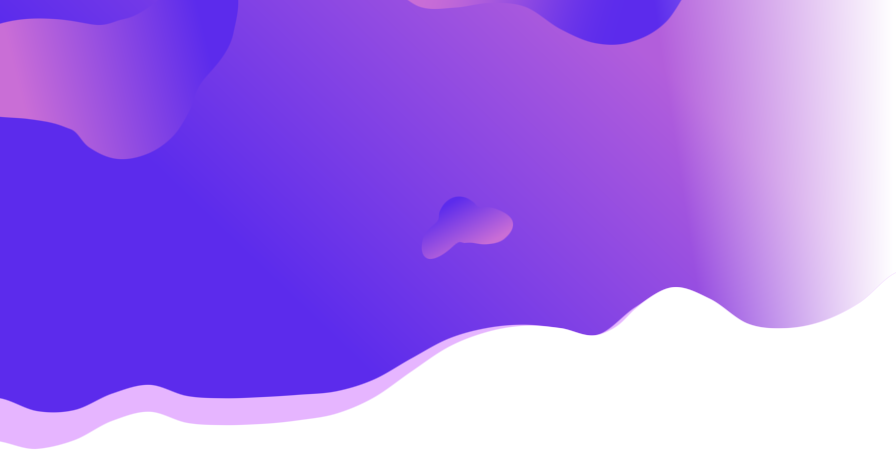
Write a Shadertoy shader that draws this background.

```glsl
const vec3 VIOLET = vec3(0.36, 0.17, 0.925);
const vec3 ORCHID = vec3(0.70, 0.37, 0.86);
const vec3 PINK = vec3(0.79, 0.43, 0.84);
const vec3 LAVENDER = vec3(0.90, 0.71, 1.0);
const float TOP = 3.87;

// Catmull-Rom segment from b to c
float spline(float a, float b, float c, float d, float t) {
    return b + 0.5 * t * (c - a + t * (2.0 * a - 5.0 * b + 4.0 * c - d
        + t * (3.0 * (b - c) + d - a)));
}

// Coverage of the side where the field is negative
float inside(float field) {
    float w = max(fwidth(field), 1e-4) * 0.75;
    return 1.0 - smoothstep(-w, w, field);
}

// Closed smooth shape given by radii at sixteen equal angles
float blob(vec2 p, float radius[16]) {
    float a = atan(p.y, p.x) * 16.0 / 6.2831853;
    int i = int(floor(a));
    return length(p) - spline(radius[(i - 1) & 15], radius[i & 15],
        radius[(i + 1) & 15], radius[(i + 2) & 15], fract(a));
}

// Depth of the violet field's lower edge, measured from the top
float waveDepth(float x) {
    float depth[25] = float[](3.41, 3.52, 3.51, 3.37, 3.295, 3.39, 3.41, 3.40, 3.38,
        3.35, 3.25, 3.07, 2.90, 2.81, 2.78, 2.81, 2.865, 2.63, 2.46, 2.56, 2.77,
        2.81, 2.75, 2.59, 2.33);
    float s = clamp(x / 0.32, 0.0, 23.999);
    int i = int(s);
    return spline(depth[max(i - 1, 0)], depth[i], depth[i + 1],
        depth[min(i + 2, 24)], fract(s));
}

// Depth of the shape hanging from the top edge
float hangingDepth(float x) {
    float depth[10] = float[](-0.12, 0.06, 0.065, 0.025, 0.06, 0.25, 0.37, 0.36, 0.19, -0.22);
    float s = clamp((x - 3.3) / 0.3, 0.0, 8.999);
    int i = int(s);
    return spline(depth[max(i - 1, 0)], depth[i], depth[i + 1],
        depth[min(i + 2, 9)], fract(s));
}

void mainImage(out vec4 fragColor, in vec2 fragCoord) {
    vec2 p = fragCoord / iResolution.y * TOP;
    float down = TOP - p.y;

    // Diagonal background
    float diagonal = (0.69 * p.x - 0.72 * down + 0.1) / 3.6;
    vec3 color = mix(VIOLET, ORCHID, clamp(diagonal, 0.0, 1.0));

    // Large blob at the upper left
    vec2 q = p - vec2(1.0, TOP - 0.7);
    float large = blob(q, float[](0.73, 1.08, 1.30, 0.68, 0.52, 0.53, 0.76, 1.20,
        1.70, 0.83, 0.57, 0.61, 0.66, 0.67, 0.67, 0.67));
    float blend = clamp((p.x + 0.25 * q.y - 0.15) / 1.7, 0.0, 1.0);
    color = mix(color, mix(PINK, VIOLET, blend), inside(large));

    // Shape hanging from the top
    blend = smoothstep(3.5, 5.4, p.x + 0.3 * down);
    color = mix(color, mix(PINK, VIOLET, blend), inside(down - hangingDepth(p.x)));

    // Small floating blob
    q = p - vec2(3.98, TOP - 1.90);
    float small = blob(q, float[](0.41, 0.29, 0.18, 0.185, 0.21, 0.23, 0.235, 0.233,
        0.24, 0.39, 0.445, 0.205, 0.18, 0.195, 0.27, 0.37));
    blend = clamp((dot(q, vec2(0.5, -0.85)) + 0.2) / 0.46, 0.0, 1.0);
    color = mix(color, mix(VIOLET, PINK, blend), inside(small));

    // Fade to white on the right
    float fadeStart = 5.6 + 0.15 * down;
    color = mix(color, vec3(1.0), clamp((p.x - fadeStart) / (7.65 - fadeStart), 0.0, 1.0));

    // Lavender band and white ground below the wave
    float edge = waveDepth(p.x);
    float band = 0.23 * (1.0 - smoothstep(2.2, 4.8, p.x))
        + 0.14 * exp(-p.x * p.x / 0.25)
        + 0.035 * exp(-pow((p.x - 5.32) / 0.12, 2.0));
    color = mix(LAVENDER, color, inside(down - edge));
    color = mix(vec3(1.0), color, inside(down - edge - band));

    fragColor = vec4(color, 1.0);
}
```
